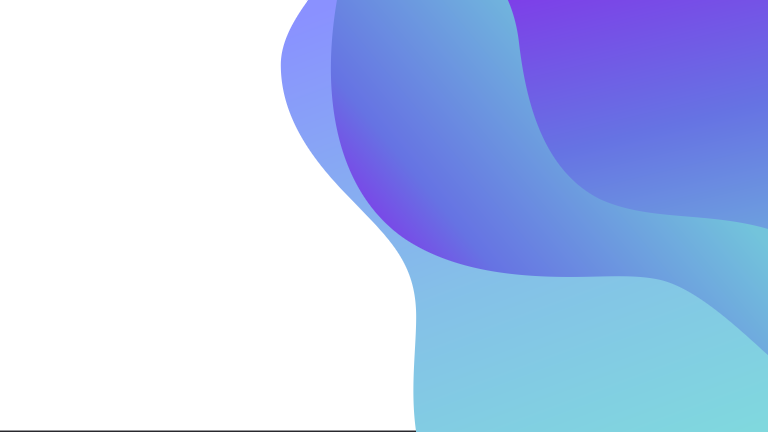
Reproduce this background procedurally as a WebGL 2 fragment shader.

```glsl
#version 300 es
precision highp float;
// Three overlapping liquid shapes with violet-to-aqua gradients on a white page.

#define CANVAS vec2(16.0, 9.0)
#define RULE_HEIGHT 0.031
#define SOLVER_STEPS 18
#define VIOLET vec3(0.49, 0.25, 0.91)
#define BLUE vec3(0.40, 0.45, 0.89)
#define AQUA vec3(0.45, 0.77, 0.86)
#define PALE_VIOLET vec3(0.54, 0.57, 1.00)
#define PALE_BLUE vec3(0.52, 0.75, 0.91)
#define PALE_AQUA vec3(0.50, 0.85, 0.87)
#define RULE_COLOR vec3(0.16, 0.16, 0.18)

uniform vec2 u_resolution;
out vec4 fragColor;

// Turns a point into (position along, height across) the falling diagonal.
vec2 toDiagonal(vec2 p) {
    return vec2(p.x - p.y, p.x + p.y);
}

vec2 bezier(vec2 a, vec2 b, vec2 c, vec2 d, float t) {
    float u = 1.0 - t;
    return u * u * (u * a + 3.0 * t * b) + t * t * (3.0 * u * c + t * d);
}

// Height of p above a cubic that always advances along the diagonal.
// Points lying before the cubic keep the height found so far.
float aboveCurve(float height, vec2 p, vec2 a, vec2 b, vec2 c, vec2 d) {
    vec2 q = toDiagonal(p);
    a = toDiagonal(a);
    if (q.x < a.x) return height;
    b = toDiagonal(b);
    c = toDiagonal(c);
    d = toDiagonal(d);
    float t = 0.5, stride = 0.25;
    for (int i = 0; i < SOLVER_STEPS; i++) {
        t += bezier(a, b, c, d, t).x < q.x ? stride : -stride;
        stride *= 0.5;
    }
    return q.y - bezier(a, b, c, d, t).y;
}

float coverage(float height) {
    float pixel = length(vec2(dFdx(height), dFdy(height)));
    return clamp(0.5 + height / max(pixel, 1e-5), 0.0, 1.0);
}

// Three-stop linear gradient; span holds its start and end along the axis.
vec3 gradient(vec2 p, vec2 axis, vec2 span, float middle, vec3 c0, vec3 c1, vec3 c2) {
    float t = clamp((dot(p, axis) - span.x) / (span.y - span.x), 0.0, 1.0);
    return t < middle ? mix(c0, c1, t / middle) : mix(c1, c2, (t - middle) / (1.0 - middle));
}

float backShape(vec2 p) {
    vec2 top = vec2(6.42, 9.0), bulge = vec2(5.85, 7.65), slope = vec2(7.13, 5.04);
    vec2 shoulder = vec2(8.67, 2.40), foot = vec2(8.67, 0.0);
    float h = toDiagonal(p - top).y;
    h = aboveCurve(h, p, top, vec2(6.17, 8.65), vec2(5.85, 8.17), bulge);
    h = aboveCurve(h, p, bulge, vec2(5.85, 6.67), vec2(6.38, 5.83), slope);
    h = aboveCurve(h, p, slope, vec2(8.04, 4.08), vec2(8.67, 3.60), shoulder);
    return aboveCurve(h, p, shoulder, vec2(8.67, 1.71), vec2(8.54, 0.88), foot);
}

float middleShape(vec2 p) {
    vec2 top = vec2(7.02, 9.0), bend = vec2(8.44, 4.02), base = vec2(11.88, 3.23);
    vec2 crest = vec2(13.75, 3.17), end = vec2(16.0, 1.60);
    float h = toDiagonal(p - top).y;
    h = aboveCurve(h, p, top, vec2(6.63, 6.71), vec2(7.15, 4.90), bend);
    h = aboveCurve(h, p, bend, vec2(9.38, 3.40), vec2(10.58, 3.23), base);
    h = aboveCurve(h, p, base, vec2(12.60, 3.23), vec2(13.21, 3.29), crest);
    return aboveCurve(h, p, crest, vec2(14.48, 3.0), vec2(15.31, 2.23), end);
}

float frontShape(vec2 p) {
    vec2 top = vec2(10.58, 9.0), side = vec2(10.81, 8.13), bend = vec2(12.5, 4.85);
    float h = toDiagonal(p - top).y;
    h = aboveCurve(h, p, top, vec2(10.69, 8.75), vec2(10.77, 8.46), side);
    h = aboveCurve(h, p, side, vec2(10.96, 6.83), vec2(11.33, 5.44), bend);
    return aboveCurve(h, p, bend, vec2(13.54, 4.38), vec2(14.71, 4.60), vec2(16.0, 4.23));
}

void main() {
    vec2 p = gl_FragCoord.xy / u_resolution * CANVAS;

    // White page with a thin rule along the bottom
    vec3 color = mix(vec3(1.0), RULE_COLOR, coverage(RULE_HEIGHT - p.y));

    // Shapes from back to front
    vec3 back = gradient(p, vec2(0.35, -0.94), vec2(-5.88, 5.60), 0.55,
                         PALE_VIOLET, PALE_BLUE, PALE_AQUA);
    vec3 middle = gradient(p, vec2(0.77, 0.64), vec2(8.68, 14.82), 0.23, VIOLET, BLUE, AQUA);
    vec3 front = gradient(p, vec2(0.234, -0.97), vec2(-6.23, 1.79), 0.41, VIOLET, BLUE, AQUA);
    color = mix(color, back, coverage(backShape(p)));
    color = mix(color, middle, coverage(middleShape(p)));
    color = mix(color, front, coverage(frontShape(p)));

    fragColor = vec4(color, 1.0);
}
```
